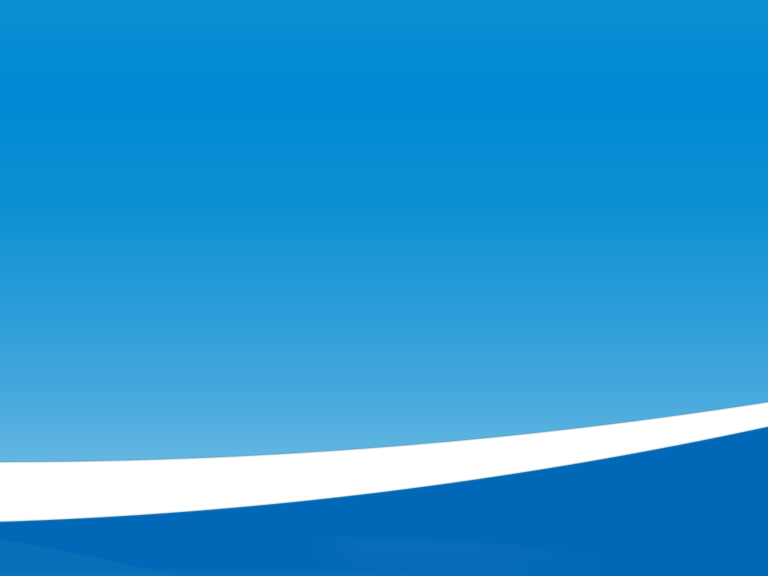
Reproduce this background procedurally as a WebGL 2 fragment shader.

```glsl
#version 300 es
precision highp float;

uniform vec2 u_resolution;
out vec4 outColor;

// Sky colours, from the top down
const vec3 SKY_TOP = vec3(0.045, 0.557, 0.824);
const vec3 SKY_DEEP = vec3(0.0, 0.537, 0.824);
const vec3 SKY_MID = vec3(0.050, 0.565, 0.826);
const vec3 SKY_LOW = vec3(0.255, 0.650, 0.862);
const vec3 SKY_HORIZON = vec3(0.400, 0.720, 0.885);
const vec4 SKY_STOPS = vec4(0.84, 0.64, 0.34, 0.19);

// Ribbon and water
const vec3 RIBBON = vec3(1.0);
const vec3 WATER = vec3(0.004, 0.408, 0.722);
const vec3 WEDGE = vec3(0.035, 0.440, 0.722);
const vec3 SHEEN = vec3(0.110, 0.480, 0.750);
const vec3 RIM = vec3(0.36, 0.56, 0.66);

// Curves as offset, slope and bend
const vec3 RIBBON_TOP = vec3(0.198, 0.0, 0.104);
const vec3 RIBBON_BASE = vec3(0.094, 0.043, 0.122);
const vec3 WEDGE_TOP = vec3(0.064, -0.225, -0.24);
const vec3 SHEEN_TOP = vec3(0.068, -0.02, -0.16);
const float SHEEN_START = 0.41;
const float RIM_WIDTH = 0.0016;
const float RIM_STRENGTH = 0.4;

float curve(vec3 k, float x) {
    return k.x + x * (k.y + x * k.z);
}

// Coverage of the area below a curve
float below(vec3 k, vec2 p) {
    float slope = (k.y + 2.0 * k.z * p.x) * u_resolution.y / u_resolution.x;
    float dist = (curve(k, p.x) - p.y) / sqrt(1.0 + slope * slope);
    return clamp(dist * u_resolution.y + 0.5, 0.0, 1.0);
}

float rim(vec3 k, vec2 p) {
    float d = (p.y - curve(k, p.x)) / RIM_WIDTH;
    return RIM_STRENGTH * exp(-d * d);
}

vec3 sky(float y) {
    vec3 c = mix(SKY_TOP, SKY_DEEP, smoothstep(1.0, SKY_STOPS.x, y));
    c = mix(c, SKY_MID, smoothstep(SKY_STOPS.x, SKY_STOPS.y, y));
    c = mix(c, SKY_LOW, clamp((SKY_STOPS.y - y) / (SKY_STOPS.y - SKY_STOPS.z), 0.0, 1.0));
    return mix(c, SKY_HORIZON, clamp((SKY_STOPS.z - y) / (SKY_STOPS.z - SKY_STOPS.w), 0.0, 1.0));
}

vec3 water(vec2 p) {
    // Pale wedge in the left corner
    vec3 c = mix(WATER, WEDGE, 0.7 * below(WEDGE_TOP, p));

    // Soft sheen falling to the right
    vec2 q = vec2(p.x - SHEEN_START, p.y);
    float depth = curve(SHEEN_TOP, q.x) - q.y;
    float glow = smoothstep(-0.008, 0.012, depth) * exp(-max(depth, 0.0) / 0.04);
    glow *= smoothstep(-0.02, 0.09, q.x) * smoothstep(0.42, 0.12, q.x);
    c = mix(c, SHEEN, 0.4 * glow);

    // Faint light along the bottom
    return mix(c, SHEEN, 0.3 * smoothstep(0.018, 0.0, p.y) * smoothstep(0.85, 0.2, p.x));
}

void main() {
    vec2 p = gl_FragCoord.xy / u_resolution;
    vec3 color = mix(sky(p.y), RIBBON, below(RIBBON_TOP, p));
    color = mix(color, water(p), below(RIBBON_BASE, p));
    color = mix(color, RIM, max(rim(RIBBON_TOP, p), rim(RIBBON_BASE, p)));
    outColor = vec4(color, 1.0);
}
```
